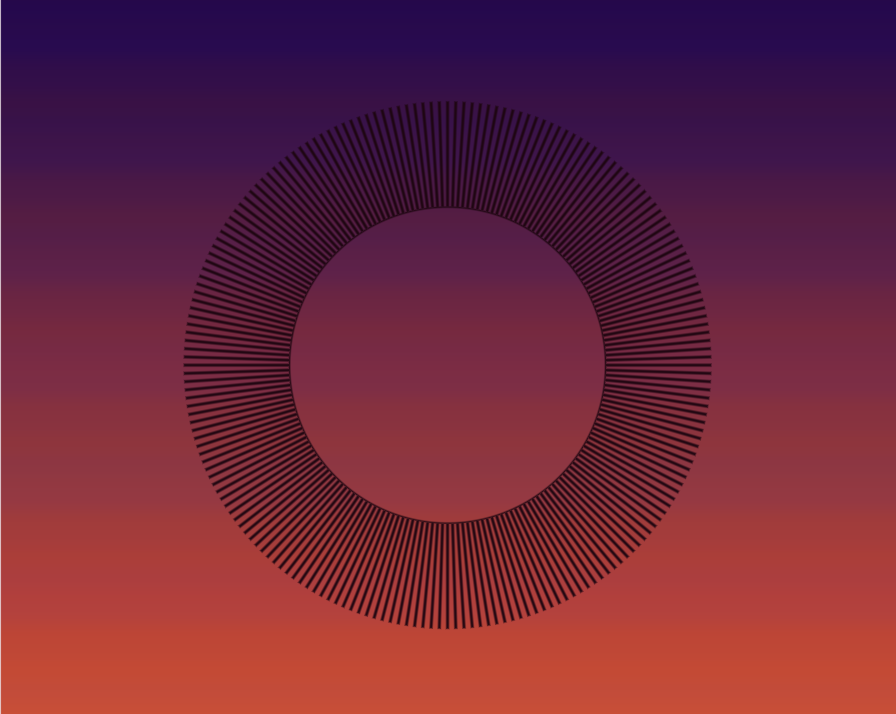
Write a WebGL 2 fragment shader that draws this background.

```glsl
#version 300 es
precision highp float;
// A softly banded dusk gradient from indigo down to ember red, crossed by a
// ring of thin dark spokes around an open disc. The spokes come from folding
// the angle into equal sectors; lengths are in units of the canvas height.

uniform vec2 u_resolution;
out vec4 fragColor;

const float TAU = 6.2831853;

// Evenly spaced colour stops, t = 0 at the top and 1 at the bottom.
vec3 duskGradient(float t) {
    vec3 stops[7] = vec3[7](
        vec3(0.14, 0.03, 0.30), vec3(0.22, 0.07, 0.285), vec3(0.34, 0.12, 0.275),
        vec3(0.48, 0.17, 0.26), vec3(0.57, 0.22, 0.25), vec3(0.70, 0.25, 0.23),
        vec3(0.79, 0.31, 0.21));
    float s = clamp(t, 0.0, 1.0) * 6.0;
    int i = min(int(s), 5);
    return mix(stops[i], stops[i + 1], s - float(i));
}

// Faint horizontal bands that lean in turn to violet and to red.
vec3 bandTint(float t) {
    float wave = cos(TAU * (t - 0.37) / 0.155) + 0.4 * sin(TAU * t / 0.053);
    return wave * vec3(-0.010, -0.002, 0.012);
}

// Coverage of a shape from its signed distance, smoothed over a given width.
float coverage(float dist, float blur) {
    return smoothstep(0.5, -0.5, dist / blur);
}

// Signed distance to the nearest of count radial bars between two radii.
float spokes(vec2 p, float count, float inner, float outer, float halfWidth) {
    float r = length(p);
    float sector = TAU / count;
    float angle = atan(p.y, p.x);
    float folded = angle - sector * floor(angle / sector + 0.5);
    float side = abs(r * sin(folded)) - halfWidth;
    return max(side, max(inner - r, r - outer));
}

void main() {
    float pixel = 1.0 / u_resolution.y;
    float blur = max(pixel, 0.0036);
    vec2 uv = gl_FragCoord.xy * pixel;
    vec2 p = uv - vec2(0.4995 * u_resolution.x * pixel, 0.4886);

    float t = 1.0 - uv.y;
    vec3 color = duskGradient(t) + bandTint(t);

    // Spoke ring and the fine rim that closes its inner edge
    float bars = coverage(spokes(p, 200.0, 0.2214, 0.3693, 0.0020), blur);
    float rim = coverage(abs(length(p) - 0.2214) - 0.0010, blur);
    vec3 ink = vec3(0.11, 0.02, 0.06);
    color = mix(color, ink, 0.95 * max(bars, rim));

    // Pale hairline along the left border
    float hairline = coverage(uv.x - 0.0016, pixel);
    color = mix(color, vec3(0.92, 0.88, 0.90), 0.8 * hairline);

    fragColor = vec4(color, 1.0);
}
```
